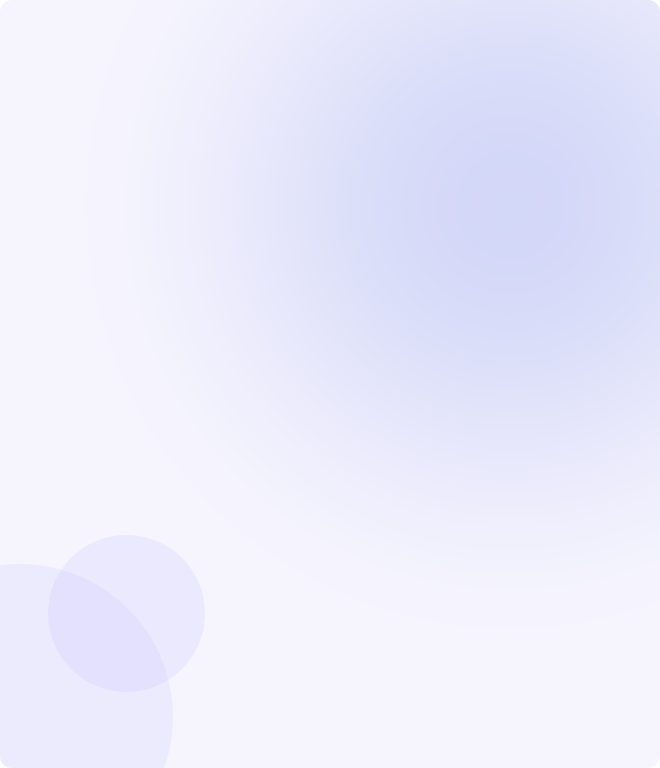
Write a Shadertoy shader that draws this background.

```glsl
// Pale lavender card with a soft periwinkle glow and two translucent discs.

// Lengths are fractions of the canvas height, origin at the lower left.
const vec3 PAPER = vec3(1.0);
const vec3 CARD = vec3(0.965, 0.961, 0.996);
const float CORNER_RADIUS = 0.0156;

const vec3 GLOW_COLOR = vec3(0.828, 0.843, 0.971);
const vec2 GLOW_CENTER = vec2(0.664, 0.733);
const float GLOW_RADIUS = 0.60;

const vec3 LARGE_DISC_COLOR = vec3(0.769, 0.765, 0.996);
const vec2 LARGE_DISC_CENTER = vec2(0.0260, 0.0664);
const float LARGE_DISC_RADIUS = 0.1992;

const vec3 SMALL_DISC_COLOR = vec3(0.749, 0.725, 0.996);
const vec2 SMALL_DISC_CENTER = vec2(0.1647, 0.2012);
const float SMALL_DISC_RADIUS = 0.1022;

const float DISC_OPACITY = 0.2;

float circleDistance(vec2 p, vec2 center, float radius) {
    return length(p - center) - radius;
}

float roundedBoxDistance(vec2 p, vec2 halfSize, float radius) {
    vec2 q = abs(p) - halfSize + radius;
    return length(max(q, 0.0)) + min(max(q.x, q.y), 0.0) - radius;
}

// Coverage of a shape, softened over one pixel.
float coverage(float dist, float pixel) {
    return clamp(0.5 - dist / pixel, 0.0, 1.0);
}

void mainImage(out vec4 fragColor, in vec2 fragCoord) {
    float pixel = 1.0 / iResolution.y;
    vec2 p = fragCoord * pixel;
    vec2 halfSize = 0.5 * iResolution.xy * pixel;

    // Radial glow
    float glow = 1.0 - smoothstep(0.0, GLOW_RADIUS, distance(p, GLOW_CENTER));
    vec3 color = mix(CARD, GLOW_COLOR, glow);

    // Overlapping discs
    float largeDisc = coverage(circleDistance(p, LARGE_DISC_CENTER, LARGE_DISC_RADIUS), pixel);
    float smallDisc = coverage(circleDistance(p, SMALL_DISC_CENTER, SMALL_DISC_RADIUS), pixel);
    color = mix(color, LARGE_DISC_COLOR, DISC_OPACITY * largeDisc);
    color = mix(color, SMALL_DISC_COLOR, DISC_OPACITY * smallDisc);

    // Rounded card corners
    float card = coverage(roundedBoxDistance(p - halfSize, halfSize, CORNER_RADIUS), pixel);
    fragColor = vec4(mix(PAPER, color, card), 1.0);
}
```
